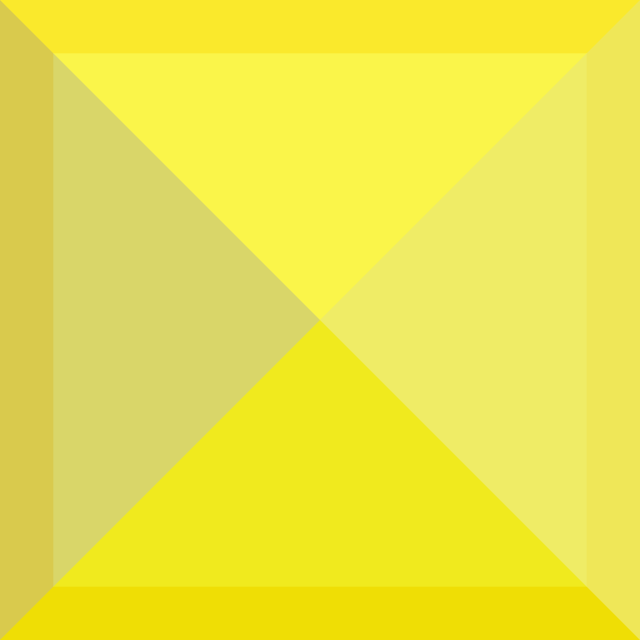
Give the GLSL for this background, as a Shadertoy shader.

```glsl
// A faceted yellow tile: a square pyramid seen from above inside a bevelled frame.
// The two diagonals split the canvas into four sides, and a centred square
// splits each side into a frame colour and a face colour.

const float FACE_HALF_SIZE = 5.0 / 12.0;   // half width of the inner square

const vec3 FACE_TOP     = vec3(0.980, 0.961, 0.290);
const vec3 FACE_RIGHT   = vec3(0.937, 0.925, 0.400);
const vec3 FACE_BOTTOM  = vec3(0.941, 0.918, 0.118);
const vec3 FACE_LEFT    = vec3(0.851, 0.839, 0.412);

const vec3 FRAME_TOP    = vec3(0.980, 0.914, 0.173);
const vec3 FRAME_RIGHT  = vec3(0.937, 0.906, 0.345);
const vec3 FRAME_BOTTOM = vec3(0.937, 0.871, 0.020);
const vec3 FRAME_LEFT   = vec3(0.851, 0.792, 0.302);

// Coverage of the region where the signed distance is positive
float coverage(float signedDist, float pixel) {
    return clamp(signedDist / pixel + 0.5, 0.0, 1.0);
}

// Blend four side colours across the diagonals
vec3 fourSides(vec3 top, vec3 right, vec3 bottom, vec3 left,
               float aboveFalling, float aboveRising) {
    vec3 upper = mix(left, top, aboveRising);
    vec3 lower = mix(bottom, right, 1.0 - aboveRising);
    // Above the falling diagonal lie top and right, below it left and bottom
    vec3 upperRight = mix(right, top, aboveRising);
    vec3 lowerLeft = mix(bottom, left, aboveRising);
    return mix(lowerLeft, upperRight, aboveFalling);
}

void mainImage(out vec4 fragColor, in vec2 fragCoord) {
    vec2 p = fragCoord / iResolution.xy - 0.5;
    float pixel = 1.0 / min(iResolution.x, iResolution.y);

    // Signed distances to the diagonals and to the inner square
    float aboveFalling = coverage((p.y + p.x) * inversesqrt(2.0), pixel);
    float aboveRising = coverage((p.y - p.x) * inversesqrt(2.0), pixel);
    float insideFace = coverage(FACE_HALF_SIZE - max(abs(p.x), abs(p.y)), pixel);

    vec3 frame = fourSides(FRAME_TOP, FRAME_RIGHT, FRAME_BOTTOM, FRAME_LEFT,
                           aboveFalling, aboveRising);
    vec3 face = fourSides(FACE_TOP, FACE_RIGHT, FACE_BOTTOM, FACE_LEFT,
                          aboveFalling, aboveRising);

    fragColor = vec4(mix(frame, face, insideFace), 1.0);
}
```
